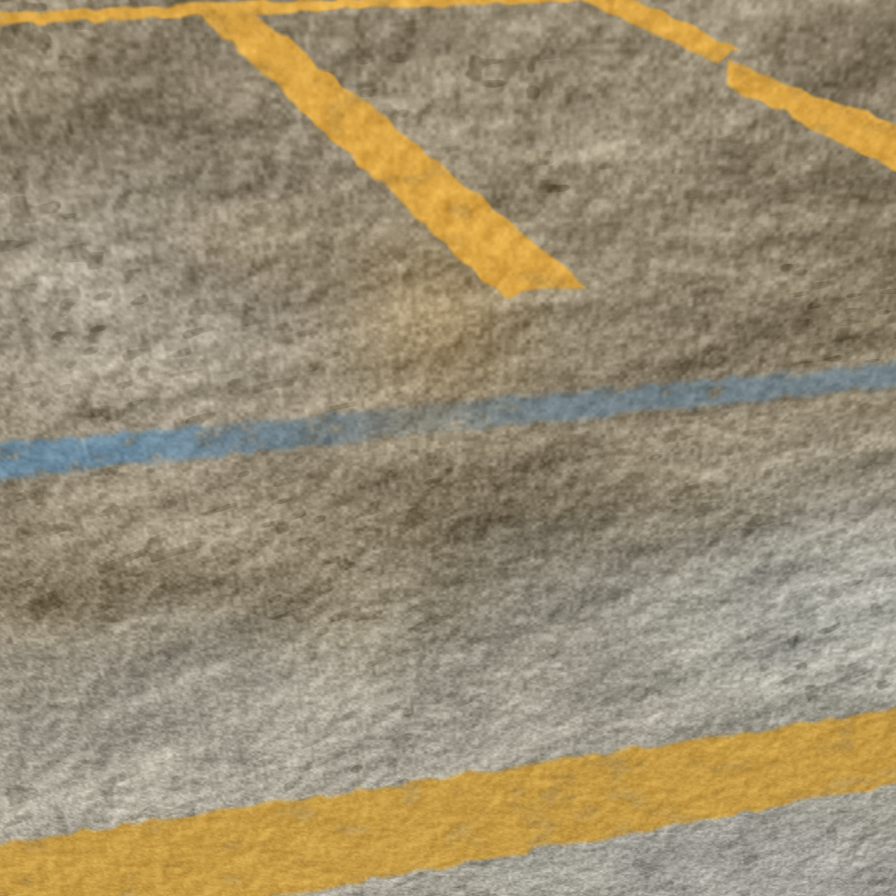
Reproduce this texture procedurally as a three.js fragment shader.

```glsl
// Weathered concrete car park with worn yellow bay lines and a faded blue stripe.
varying vec2 vUv;

float hash(vec2 p) {
  vec3 q = fract(vec3(p.xyx) * 0.1031);
  q += dot(q, q.yzx + 33.33);
  return fract((q.x + q.y) * q.z);
}

float noise(vec2 p) {
  vec2 i = floor(p), f = fract(p);
  f = f * f * (3.0 - 2.0 * f);
  return mix(mix(hash(i), hash(i + vec2(1.0, 0.0)), f.x),
             mix(hash(i + vec2(0.0, 1.0)), hash(i + 1.0), f.x), f.y);
}

float fbm(vec2 p) {
  float sum = 0.0, amp = 0.52;
  for (int i = 0; i < 5; i++) {
    sum += amp * noise(p);
    p = mat2(1.6, 1.2, -1.2, 1.6) * p + 17.3;
    amp *= 0.5;
  }
  return sum;
}

// Streaks keep their direction, so octaves are scaled without rotation.
float streaks(vec2 p) {
  float sum = 0.0, amp = 0.5;
  for (int i = 0; i < 5; i++) {
    sum += amp * noise(p);
    p = p * 2.03 + vec2(9.7, 4.1);
    amp *= 0.58;
  }
  return sum / 1.11;
}

// Soft elliptical patch, 1 at its centre.
float patchAt(vec2 p, vec2 centre, vec2 radius) {
  vec2 d = (p - centre) / radius;
  return exp(-dot(d, d));
}

// Signed distance to the line a-b, negative on its right side.
float edge(vec2 p, vec2 a, vec2 b) {
  vec2 d = normalize(b - a);
  return dot(p - a, vec2(-d.y, d.x));
}

// Convex quad with corners in clockwise order.
float quad(vec2 p, vec2 a, vec2 b, vec2 c, vec2 d) {
  return max(max(edge(p, a, b), edge(p, b, c)), max(edge(p, c, d), edge(p, d, a)));
}

float cover(float dist, float soft) {
  return 1.0 - smoothstep(-soft, soft, dist);
}

vec3 concrete(vec2 p, float relief, float grain) {
  float tilt = mix(0.42, 0.08, smoothstep(0.2, 0.9, p.y));
  vec2 along = vec2(p.x + tilt * p.y, p.y - tilt * p.x);
  float streak = streaks(along * vec2(9.0, 26.0));
  float blotch = fbm(p * vec2(5.0, 8.0) + 3.0);

  // Broad tones: brown far away, grey and paler near the viewer.
  float front = smoothstep(0.43, 0.22, p.y - 0.20 * (p.x - 0.4) + 0.16 * (blotch - 0.5));
  vec3 col = mix(vec3(0.575, 0.53, 0.445), vec3(0.635, 0.615, 0.56), front);
  col = mix(col, vec3(0.59, 0.56, 0.51), 0.7 * patchAt(p, vec2(0.15, 0.67), vec2(0.26, 0.16)));
  col = mix(col, vec3(0.67, 0.58, 0.42), 0.7 * patchAt(p, vec2(0.49, 0.65), vec2(0.10, 0.10)));
  col = mix(col, vec3(0.64, 0.57, 0.45), 0.4 * patchAt(p, vec2(0.30, 0.73), vec2(0.10, 0.05)));
  col = mix(col, vec3(0.63, 0.64, 0.62), 0.6 * patchAt(p, vec2(0.95, 0.32), vec2(0.22, 0.13)));
  col = mix(col, vec3(0.60, 0.60, 0.58), 0.7 * patchAt(p, vec2(0.85, 0.03), vec2(0.35, 0.10)));

  // Damp stains.
  float stain = 0.11 * patchAt(p, vec2(0.62, 0.41), vec2(0.26, 0.07));
  stain += 0.10 * patchAt(p, vec2(0.15, 0.34), vec2(0.23, 0.035));
  stain += 0.09 * patchAt(p, vec2(0.98, 0.70), vec2(0.12, 0.15));
  stain += 0.07 * patchAt(p, vec2(0.05, 0.88), vec2(0.17, 0.07));
  stain += 0.07 * patchAt(p, vec2(0.50, 0.28), vec2(0.15, 0.05));
  col -= stain * (0.5 + blotch);

  col += vec3(1.0, 0.98, 0.92) * (0.30 * (streak - 0.5) + 0.16 * (blotch - 0.5));
  col += 0.23 * relief + 0.13 * grain;
  float pit = smoothstep(0.70, 0.82, noise(along * vec2(48.0, 80.0)));
  return col - 0.09 * pit * smoothstep(0.4, 0.65, blotch);
}

void main() {
  vec2 p = vUv;
  float depth = 1.0 / (0.65 + 0.55 * p.y);
  vec2 g = vec2(p.x - 0.5, 1.6 * p.y) * depth;
  float relief = fbm(g * 62.0) - fbm(g * 62.0 + vec2(-0.35, 0.45));
  float grain = noise(g * 210.0) - 0.5;
  vec3 col = concrete(p, relief, grain);

  // Blue stripe, worn thin near the middle.
  float wear = fbm(p * vec2(35.0, 55.0));
  vec2 q = p + 0.007 * (vec2(noise(p * 65.0), noise(p * 65.0 + 40.0)) - 0.5);
  float stripe = abs(q.y - 0.486 - 0.096 * q.x) - mix(0.019, 0.013, p.x);
  float fade = 0.85 - 0.5 * patchAt(p, vec2(0.47, 0.53), vec2(0.08, 0.3));
  vec3 blue = mix(vec3(0.40, 0.54, 0.64), vec3(0.43, 0.50, 0.54), smoothstep(0.1, 0.4, p.x));
  blue += 0.18 * (wear - 0.5) + 0.12 * relief + 0.06 * grain;
  col = mix(col, blue, cover(stripe, 0.006) * fade * smoothstep(0.05, 0.45, wear));

  // Yellow bay lines.
  float bay = quad(q, vec2(0.219, 0.988), vec2(0.280, 0.991), vec2(0.653, 0.682), vec2(0.560, 0.669));
  float rightFar = quad(q, vec2(0.645, 1.002), vec2(0.708, 1.002), vec2(0.824, 0.945), vec2(0.800, 0.929));
  float rightNear = quad(q, vec2(0.815, 0.933), vec2(1.02, 0.851), vec2(1.02, 0.801), vec2(0.809, 0.907));
  float back = abs(q.y - 0.979 - 0.043 * q.x) - 0.0065;
  float far = min(min(bay, back), min(rightFar, rightNear));
  float near = max(q.y - 0.058 - 0.15 * q.x, -0.056 + 0.18 * q.x - q.y);
  vec3 yellow = mix(vec3(0.77, 0.60, 0.26), vec3(0.86, 0.65, 0.27), smoothstep(0.3, 0.7, p.y));
  yellow += vec3(0.8, 0.8, 0.6) * (0.14 * (wear - 0.5) + 0.20 * relief + 0.08 * grain);
  float paint = max(cover(far, 0.003), cover(near, 0.004));
  col = mix(col, yellow, paint * mix(0.78, 0.97, smoothstep(0.2, 0.45, wear)));

  gl_FragColor = vec4(clamp(col, 0.0, 1.0), 1.0);
}
```
